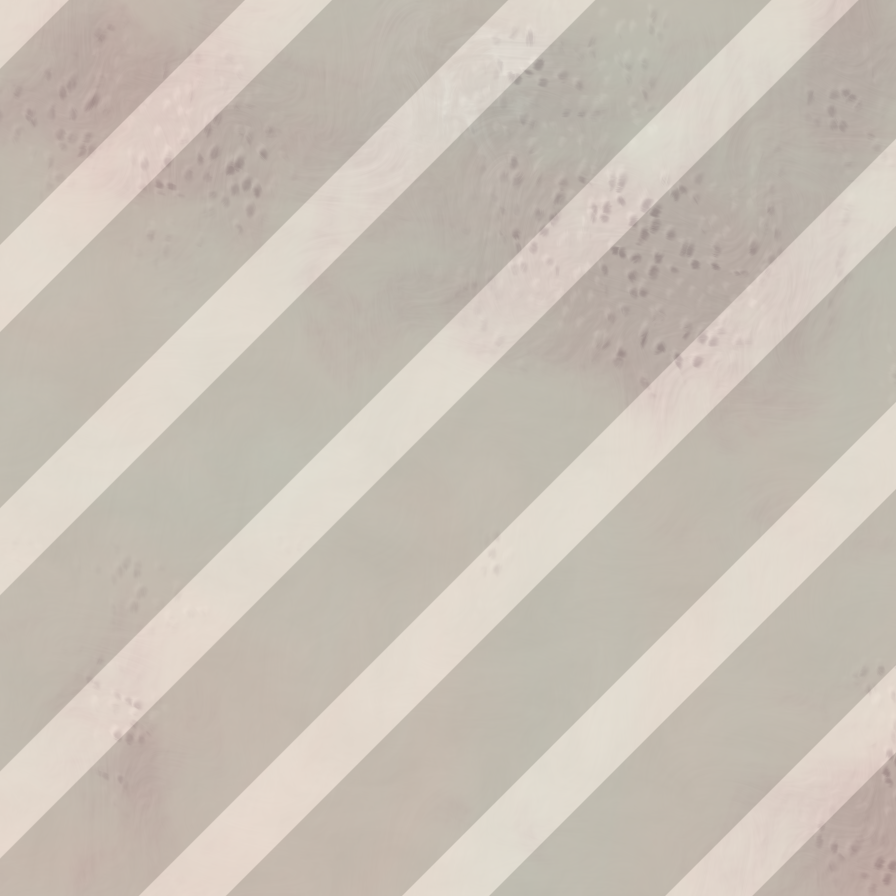
A Shadertoy shader for this pattern:

```glsl
// Pale diagonal stripes painted on weathered, stained grey-beige plaster.

vec2 hash2(vec2 p) {
    p = vec2(dot(p, vec2(127.1, 311.7)), dot(p, vec2(269.5, 183.3)));
    return fract(sin(p) * 43758.5);
}

// Distance to the nearest scattered cell point
float cells(vec2 p) {
    vec2 id = floor(p);
    float nearest = 2.0;
    for (int y = -1; y <= 1; y++)
        for (int x = -1; x <= 1; x++) {
            vec2 cell = id + vec2(x, y);
            nearest = min(nearest, length(cell + hash2(cell) - p));
        }
    return nearest;
}

// Layered, rotated and warped sines, roughly -0.8 to 0.8
float clouds(vec2 p) {
    float sum = 0.0, amp = 0.5;
    for (int i = 0; i < 7; i++) {
        p = mat2(0.8, -0.6, 0.6, 0.8) * p * 1.75 + 1.3;
        p += 0.65 * sin(p.yx * 1.1 + float(i));
        sum += amp * sin(p.x) * sin(p.y);
        amp *= 0.63;
    }
    return sum;
}

// Soft elliptical patch
float patchAt(vec2 p, vec2 center, vec2 radius) {
    vec2 d = (p - center) / radius;
    return exp(-dot(d, d));
}

// Coverage of the 45 degree stripes
float stripes(vec2 p, float pixel) {
    float across = p.x + 1.0 - p.y;
    float offset = abs(mod(across - 0.322 + 0.1469, 0.2938) - 0.1469);
    return 1.0 - smoothstep(-pixel, pixel, offset - 0.0486);
}

// Fine surface height of the plaster
float crust(vec2 p) {
    return clouds(p * 13.0 + 4.0) + 0.35 * cells(p * 62.0);
}

void mainImage(out vec4 fragColor, in vec2 fragCoord) {
    vec2 p = fragCoord / iResolution.y;
    float blotch = clouds(p * 4.0 + 2.0);
    float grain = clouds(p * 15.0 + 7.0);

    // Stains gather along the top, right of centre and in the lower corners
    float region = 0.85 * patchAt(p, vec2(0.72, 0.68), vec2(0.22, 0.15))
                 + 0.65 * patchAt(p, vec2(0.58, 0.90), vec2(0.18, 0.16))
                 + 0.65 * patchAt(p, vec2(0.14, 0.89), vec2(0.22, 0.14))
                 + 0.70 * patchAt(p, vec2(0.97, 0.93), vec2(0.13, 0.14))
                 + 0.70 * patchAt(p, vec2(0.97, 0.08), vec2(0.12, 0.16))
                 + 0.50 * patchAt(p, vec2(0.10, 0.22), vec2(0.13, 0.14));
    float stain = smoothstep(0.12, 0.85, region + 0.45 * blotch + 0.3 * grain);

    // Paint with slow drifts between green-grey and pink
    vec3 color = mix(vec3(0.757, 0.733, 0.688), vec3(0.886, 0.855, 0.811),
                     stripes(p, 1.2 / iResolution.y));
    color += vec3(0.022, -0.012, -0.010) * clouds(p * 2.2 + 9.0);
    color += 0.012 * grain;
    color -= vec3(0.035, 0.062, 0.046) * stain;

    // Chalky pale bloom near the top
    float bloom = patchAt(p, vec2(0.52, 0.91), vec2(0.10, 0.12));
    color += vec3(0.035, 0.055, 0.050) * bloom * smoothstep(-0.2, 0.4, blotch + grain);

    // Embossed relief, rougher where stained
    float relief = crust(p + vec2(-0.0025, 0.0025)) - crust(p);
    color -= clamp(relief, -0.7, 0.7) * (0.014 + 0.05 * stain);

    // Small flaked pits in clusters
    vec2 pitPos = p * vec2(52.0, 38.0) + 0.5 * grain;
    float cluster = smoothstep(0.35, 0.8, region + 0.6 * clouds(p * 6.0 + 5.0));
    float pit = (1.0 - smoothstep(0.08, 0.38, cells(pitPos))) * cluster;
    float rim = (1.0 - smoothstep(0.08, 0.38, cells(pitPos + vec2(0.2, -0.2)))) * cluster;
    color -= vec3(0.10, 0.11, 0.095) * pit * smoothstep(-0.3, 0.4, grain);
    color += 0.035 * rim * (1.0 - pit);

    fragColor = vec4(clamp(color, 0.0, 1.0), 1.0);
}
```
